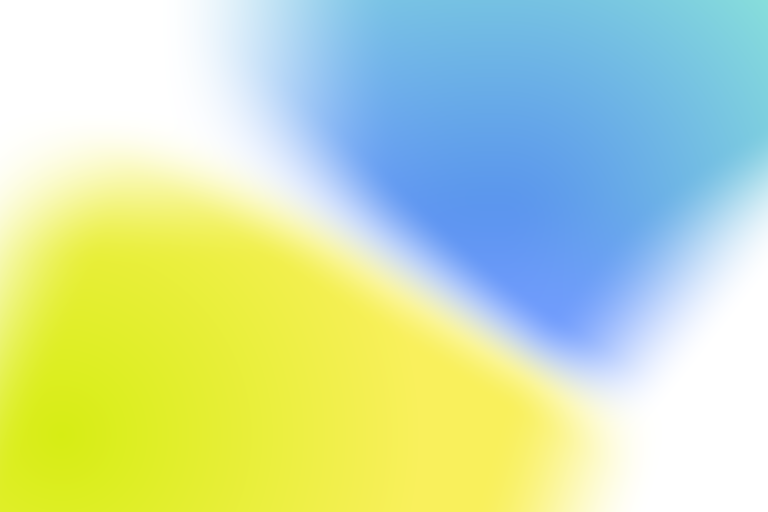
Write a Shadertoy shader that draws this background.

```glsl
#define LIME vec3(0.84, 0.93, 0.08)
#define LEMON vec3(0.975, 0.94, 0.36)
#define DEEP_BLUE vec3(0.35, 0.58, 0.93)
#define PERIWINKLE vec3(0.44, 0.61, 0.99)
#define TEAL vec3(0.53, 0.87, 0.86)
#define PAPER vec3(1.0)
#define SEAM_NORMAL vec2(0.528, 0.849)
#define SEAM_OFFSET 0.813
#define LIME_CENTER vec2(0.12, 0.15)
#define BLUE_CENTER vec2(0.98, 0.55)

// Smooth step that also accepts descending edges
float ramp(float from, float to, float x) {
    float t = clamp((x - from) / (to - from), 0.0, 1.0);
    return t * t * (3.0 - 2.0 * t);
}

// Lime core turning to lemon outwards
vec3 yellowColor(vec2 p) {
    return mix(LIME, LEMON, clamp(length(p - LIME_CENTER) / 0.7, 0.0, 1.0));
}

float yellowCover(vec2 p, float seam) {
    float top = ramp(0.80, 0.48, p.y);
    float left = ramp(-0.15, 0.20, p.x + 0.4 * (0.5 - p.y));
    float right = ramp(1.27, 0.92, p.x - 0.3 * p.y);
    return top * left * right * ramp(0.06, -0.12, seam);
}

// Periwinkle rim, deep core, teal towards the upper right
vec3 blueColor(vec2 p) {
    float core = ramp(0.35, 0.65, p.y) * ramp(0.5, 0.95, p.x);
    float r = length(max(p - BLUE_CENTER, 0.0));
    float teal = r * r / (0.6 * r + 0.06) * ramp(0.3, 0.65, p.y);
    return mix(mix(PERIWINKLE, DEEP_BLUE, core), TEAL, min(teal, 1.0));
}

float blueCover(vec2 p, float seam) {
    float left = ramp(0.30, 0.78, p.x);
    float bend = max(p.y - 0.5, 0.0);
    float slant = dot(p, vec2(0.783, -0.622)) - 1.5 * bend * bend;
    float right = ramp(0.89, 0.60, slant);
    float softness = mix(0.22, 0.09, ramp(0.4, 1.1, p.x));
    return left * right * ramp(-0.06, softness, seam);
}

void mainImage(out vec4 fragColor, in vec2 fragCoord) {
    // Canvas units: height 1, width 1.5
    vec2 p = fragCoord / iResolution.xy * vec2(1.5, 1.0);
    float seam = dot(p, SEAM_NORMAL) - SEAM_OFFSET;

    // Layer both glows over the paper
    vec3 color = mix(PAPER, yellowColor(p), yellowCover(p, seam));
    color = mix(color, blueColor(p), blueCover(p, seam));
    fragColor = vec4(color, 1.0);
}
```
